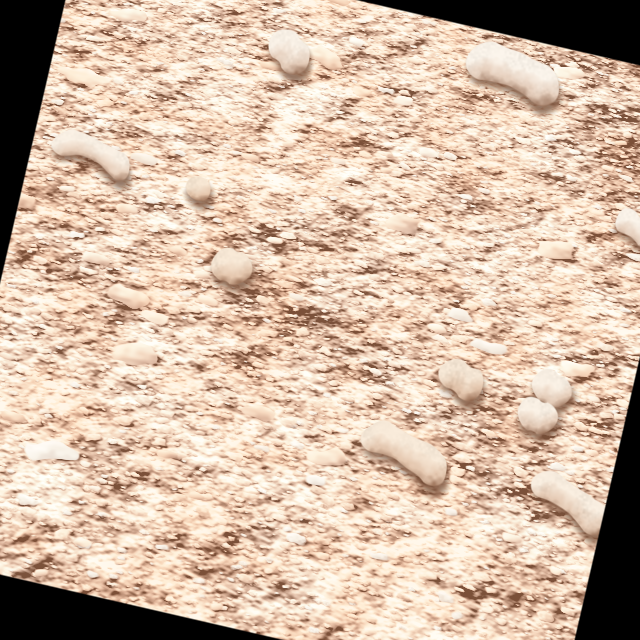
This texture is drawn by a Shadertoy shader. Its source:

```glsl
// Tilted square of sunlit stony soil with clods and smooth pale stones on black.
#define TILT 0.2269
#define FLATTEN 1.8
#define PERSPECTIVE 0.3
#define SOFTNESS 0.0016
#define STONE_GRID 5.0
#define STONE_CHANCE 0.42
#define PAIR_CHANCE 0.3
#define RELIEF 2.0
#define CONTRAST 1.0

const vec3 UMBER = vec3(0.48, 0.32, 0.23);
const vec3 BROWN = vec3(0.72, 0.57, 0.48);
const vec3 CLAY  = vec3(0.87, 0.73, 0.64);
const vec3 SAND  = vec3(0.96, 0.86, 0.77);
const vec3 CREAM = vec3(0.99, 0.96, 0.89);
const vec2 LIGHT = vec2(-0.45, 0.89);

vec3 hash3(vec2 p) {
    vec3 h = fract(vec3(p.xyx) * vec3(0.1031, 0.1030, 0.0973));
    h += dot(h, h.yxz + 33.33);
    return fract((h.xxy + h.yzz) * h.zyx);
}

float noise(vec2 p) {
    vec2 i = floor(p), f = fract(p);
    f = f * f * (3.0 - 2.0 * f);
    return mix(mix(hash3(i).x, hash3(i + vec2(1, 0)).x, f.x),
               mix(hash3(i + vec2(0, 1)).x, hash3(i + vec2(1, 1)).x, f.x), f.y);
}

mat2 rotation(float a) {
    return mat2(cos(a), sin(a), -sin(a), cos(a));
}

float ramp(float a, float b, float x) {
    return clamp((x - a) / (b - a), 0.0, 1.0);
}

// Tone 0 is average soil; negative is shade, positive is sunlit
vec3 soilColor(float tone) {
    vec3 c = mix(UMBER, BROWN, ramp(-2.3, -1.44, tone));
    c = mix(c, CLAY, ramp(-1.44, -0.7, tone));
    c = mix(c, SAND, ramp(-0.7, 0.0, tone));
    c = mix(c, CREAM, ramp(0.0, 0.95, tone));
    return mix(c, vec3(1.0, 0.995, 0.97), ramp(1.0, 2.0, tone));
}

// Broad patches plus side-lit grain
float soilTone(vec2 g) {
    float patches = noise(g * 4.0 + 7.3);
    float tone = 0.2 + 1.5 * (noise(g * 9.0) - 0.5) - 0.9 * smoothstep(0.58, 0.85, patches);
    float freq = 24.0;
    for (int i = 0; i < 4; i++) {
        vec2 p = rotation(0.12 * float(i)) * g * freq + 17.0 * float(i);
        float height = noise(p);
        tone += 1.4 * (height - 0.5) + RELIEF * (height - noise(p + 0.45 * LIGHT));
        freq *= 1.9;
    }
    return tone;
}

// Scattered angular clods: x holds the tone, y the amount of grey
void addClods(inout vec2 soil, vec2 g, float freq, float chance) {
    vec2 p = g * freq + freq;
    vec2 warp = vec2(noise(p * 3.1), noise(p * 3.1 + 40.0)) - 0.5;
    float grit = noise(p * 7.0) - 0.5;
    float blur = SOFTNESS * freq * 1.4;
    for (int j = -1; j <= 1; j++)
    for (int i = -1; i <= 1; i++) {
        vec2 cell = floor(p) + vec2(i, j);
        vec3 h = hash3(cell + 3.7), k = hash3(cell + 91.3);
        if (k.x > chance) continue;
        float radius = mix(0.1, 0.36, h.z * h.z);
        vec2 v = rotation(0.8 * (k.y - 0.5)) * (p - cell - 0.2 - 0.6 * h.xy);
        v = v * vec2(0.8, 1.1) + warp * radius * 0.9;
        float d = mix(length(v), max(abs(v.x), abs(v.y)), 0.4) - radius;
        float shadow = length(v + LIGHT * radius * 0.45) - radius;
        soil.x -= 1.5 * (1.0 - smoothstep(-0.1, blur + 0.04, shadow));
        float face = 0.1 + 1.1 * k.z + 1.1 * dot(v, LIGHT) / radius + 0.9 * grit;
        float body = 1.0 - smoothstep(-blur, blur, d);
        soil = mix(soil, vec2(face, smoothstep(0.7, 1.0, k.z)), body);
    }
}

// Smooth bent stones, single or in pairs, with a soft brown shadow
void addStones(inout vec3 col, vec2 q) {
    vec2 p = q * STONE_GRID + 0.5;
    vec2 wobble = 0.005 * (vec2(noise(q * 38.0), noise(q * 38.0 + 9.0)) - 0.5);
    float mottle = 0.25 * (noise(q * 130.0) - 0.5);
    float specks = 0.07 * noise(q * 260.0) * noise(q * 45.0);
    for (int j = -1; j <= 1; j++)
    for (int i = -1; i <= 1; i++) {
        vec2 cell = floor(p) + vec2(i, j);
        vec3 h = hash3(cell + 23.0), k = hash3(cell + 57.0), m = hash3(cell + 131.0);
        if (h.z > STONE_CHANCE) continue;
        float radius = mix(0.016, 0.031, k.x);
        float reach = 0.046 * k.y;
        vec2 center = (cell + 0.2 + 0.6 * h.xy - 0.5) / STONE_GRID;
        for (int n = 0; n < 2; n++) {
            if (n == 1 && m.x > PAIR_CHANCE) continue;
            float second = float(n);
            mat2 turn = rotation(mix(0.05, 0.65, k.z) - 0.25 * second);
            vec2 v = turn * (q - center + second * vec2(0.012, 1.75 * radius));
            v.y += (m.y - 0.4) * 7.0 * v.x * v.x;
            v += wobble;
            float along = clamp(v.x, -reach, reach);
            float bulge = along / (reach + 0.005);
            float girth = radius * (0.88 + 0.22 * bulge * bulge);
            vec2 side = v - vec2(along, 0.0);
            vec2 lamp = turn * LIGHT;
            vec2 shadowPos = v + lamp * 0.011;
            shadowPos.x -= clamp(shadowPos.x, -reach, reach);
            float shade = 1.0 - smoothstep(-0.008, 0.009, length(shadowPos) - girth);
            col = mix(col, UMBER * 0.95, 0.75 * shade);
            float lit = dot(side, lamp) / girth + mottle;
            vec3 skin = mix(vec3(0.62, 0.47, 0.38), vec3(0.91, 0.82, 0.75), ramp(-1.05, -0.5, lit));
            skin = mix(skin, vec3(0.99, 0.965, 0.93), ramp(-0.5, 0.25, lit));
            skin = skin * mix(vec3(1), vec3(0.98, 0.91, 0.83), m.z * 0.7) - specks;
            col = mix(col, skin, 1.0 - smoothstep(-SOFTNESS, SOFTNESS, length(side) - girth));
        }
    }
}

void mainImage(out vec4 fragColor, in vec2 fragCoord) {
    vec2 q = rotation(TILT) * (fragCoord - 0.5 * iResolution.xy) / iResolution.y;
    // Ground seen at a slant: finer and flatter toward the top
    vec2 g = q * (1.0 + PERSPECTIVE * q.y) * vec2(1.0, FLATTEN);
    vec2 soil = vec2(soilTone(g), 0.0);
    addClods(soil, g, 66.0, 0.6);
    addClods(soil, g, 34.0, 0.5);
    addClods(soil, g, 13.0, 0.22);
    vec3 col = soilColor(soil.x * CONTRAST);
    col *= mix(vec3(1.01, 0.96, 0.92), vec3(1.0, 1.01, 1.02), noise(g * 16.0 + 50.0));
    col = mix(col, vec3(dot(col, vec3(0.333))) * vec3(1.02, 1.01, 1.0), 0.6 * soil.y);
    addStones(col, q);
    // Black surround
    float edge = max(abs(q.x), abs(q.y)) - 0.5;
    col *= 1.0 - smoothstep(-SOFTNESS, SOFTNESS, edge);
    fragColor = vec4(clamp(col, 0.0, 1.0), 1.0);
}
```
